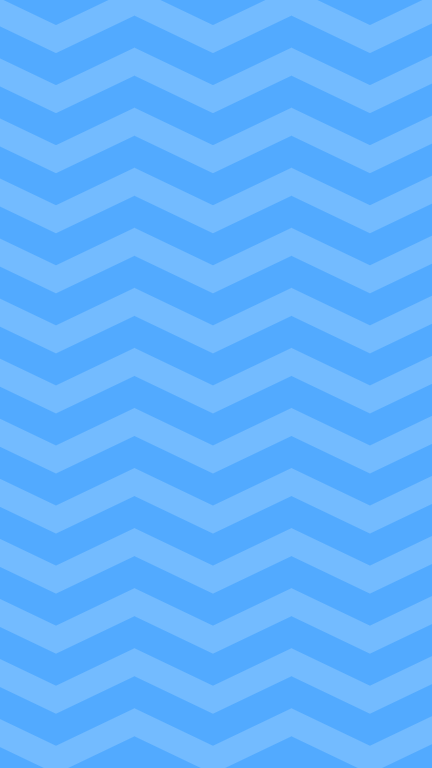
Reproduce this pattern procedurally as a Shadertoy shader.

```glsl
const vec3 BASE_BLUE = vec3(0.322, 0.667, 1.0);
const vec3 LIGHT_BLUE = vec3(0.451, 0.733, 1.0);

// All lengths are fractions of the canvas height
const vec2 REPEAT = vec2(0.2044, 0.0782);  // zigzag length, stripe spacing
const vec2 VALLEY = vec2(0.0729, 0.9491);  // centre of one lower corner
const float RISE = 0.0488;                 // valley to peak
const float BAND_HEIGHT = 0.0365;          // vertical stripe thickness

// Triangle wave: 0 at whole numbers, 1 halfway between them
float triangleWave(float x) {
    return 1.0 - abs(2.0 * fract(x) - 1.0);
}

// Signed distance to the nearest chevron stripe, negative inside
float chevronDistance(vec2 p, vec2 repeat, float rise, float bandHeight) {
    float y = p.y - rise * triangleWave(p.x / repeat.x);
    float offset = abs(y - repeat.y * round(y / repeat.y));
    float slope = 2.0 * rise / repeat.x;
    return (offset - 0.5 * bandHeight) / sqrt(1.0 + slope * slope);
}

// Antialiased coverage of a shape
float coverage(float dist, float pixel) {
    return clamp(0.5 - dist / pixel, 0.0, 1.0);
}

void mainImage(out vec4 fragColor, in vec2 fragCoord) {
    float pixel = 1.0 / iResolution.y;
    vec2 p = fragCoord * pixel - VALLEY;

    float dist = chevronDistance(p, REPEAT, RISE, BAND_HEIGHT);
    fragColor = vec4(mix(BASE_BLUE, LIGHT_BLUE, coverage(dist, pixel)), 1.0);
}
```
